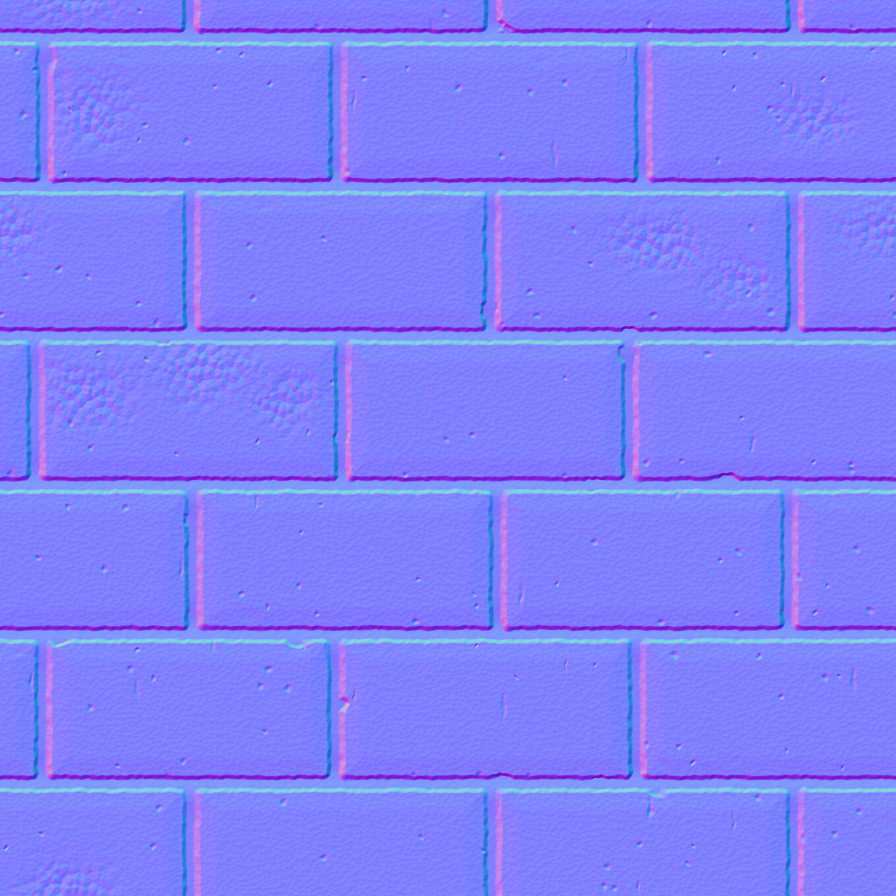
A Shadertoy shader for this texture map:

```glsl
const vec2 GRID = vec2(3.0, 6.0);      // bricks across, courses up
const float JOINT = 0.0145;            // mortar width
const float TAU = 6.2831853;

vec3 hash3(vec2 cell, float seed) {
    vec3 q = fract((cell.xyx + seed) * vec3(0.1031, 0.1030, 0.0973));
    q += dot(q, q.yxz + 33.33);
    return fract((q.xxy + q.yzz) * q.zyx);
}

// Distance to the nearest scattered point, wrapping at the canvas edges
float cellular(vec2 uv, vec2 repeats, float seed) {
    vec2 p = uv * repeats, base = floor(p);
    float nearest = 2.0;
    for (int j = -1; j <= 1; j++)
    for (int i = -1; i <= 1; i++) {
        vec2 cell = base + vec2(i, j);
        vec2 point = cell + hash3(mod(cell, repeats), seed).xy;
        nearest = min(nearest, length(p - point));
    }
    return nearest;
}

// Sparse soft spots, 1 at their centres; density is the share of filled cells
float spots(vec2 uv, vec2 repeats, float density, float radius, float seed) {
    vec2 p = uv * repeats, base = floor(p);
    float strength = 0.0;
    for (int j = -1; j <= 1; j++)
    for (int i = -1; i <= 1; i++) {
        vec2 cell = base + vec2(i, j);
        vec3 h = hash3(mod(cell, repeats), seed);
        float size = radius * (0.5 + 0.5 * h.z / density);
        float spot = 1.0 - smoothstep(0.0, size, length(p - cell - h.xy));
        strength = max(strength, spot * step(h.z, density));
    }
    return strength;
}

// Layered sines with whole frequencies
vec2 waves(vec2 uv) {
    vec2 a = TAU * uv;
    return sin(a.yx * vec2(13.0, 11.0) + a * 7.0)
         + 0.6 * sin(a.yx * vec2(41.0, 37.0) - a * 23.0 + 1.7)
         + 0.4 * sin(a.yx * vec2(83.0, 97.0) + a * 59.0 + 4.1);
}

float jointShift(float column, float row, float amount) {
    return amount * (hash3(vec2(mod(column, GRID.x), row), 5.0).x - 0.5);
}

// Position relative to the centre of the brick, in canvas units
vec2 brickLocal(vec2 uv, float amount) {
    float y = uv.y * GRID.y + 0.25;
    float row = mod(floor(y), GRID.y);
    float x = uv.x * GRID.x - mix(0.65, 0.13, mod(row, 2.0));
    float column = floor(x);
    x += mix(jointShift(column, row, amount),
             jointShift(column + 1.0, row, amount), x - column);
    return (fract(vec2(x, y)) - 0.5) / GRID;
}

float roundedBox(vec2 p, vec2 halfSize, float radius) {
    vec2 q = abs(p) - halfSize + radius;
    return length(max(q, 0.0)) + min(max(q.x, q.y), 0.0) - radius;
}

float wallHeight(vec2 uv) {
    vec2 wobble = waves(uv);
    vec2 local = brickLocal(uv + 0.0004 * wobble, 0.05);
    vec2 halfSize = 0.5 / GRID - 0.5 * JOINT;
    float rough = cellular(uv, vec2(100.0, 80.0), 11.0);

    // Chipped brick outline, softer on the left flank
    float inside = -roundedBox(local, halfSize, 0.005);
    inside += 0.0016 * (rough - 0.5);
    inside -= 0.007 * spots(uv + 0.002 * wobble, vec2(20.0, 30.0), 0.09, 0.4, 23.0);
    float leftFlank = 1.0 - smoothstep(0.0, 0.012, local.x + halfSize.x);
    float bevel = mix(0.0028, 0.0046, leftFlank);
    float brick = smoothstep(-bevel, bevel, inside);
    float height = 0.0045 * brick + 0.0012 * smoothstep(0.0, 0.025, inside);

    // Mortar slanting upward toward the course below
    float fromJoint = local.y * GRID.y - 0.5 * sign(local.y);
    height -= (1.0 - brick) * 0.2 * fromJoint / GRID.y * exp(-60.0 * fromJoint * fromJoint);

    // Pits, vertical scratches and rough patches
    vec2 warped = uv + 0.0012 * wobble;
    float pits = spots(warped, vec2(40.0), 0.11, 0.22, 31.0);
    float scratches = spots(warped, vec2(60.0, 12.0), 0.05, 0.24, 47.0);
    float patches = spots(uv + 0.006 * wobble, vec2(5.0, 7.0), 0.4, 0.55, 59.0);
    height -= brick * (0.0016 * pits + 0.0012 * scratches + 0.0024 * patches * rough);

    // Fine grain
    float grain = cellular(uv, vec2(170.0, 210.0), 71.0);
    return height + mix(0.0002, 0.00035, brick) * grain;
}

void mainImage(out vec4 fragColor, in vec2 fragCoord) {
    vec2 uv = fragCoord / iResolution.xy;
    vec2 e = vec2(0.0008, 0.0);
    vec2 slope = vec2(wallHeight(uv + e.xy) - wallHeight(uv - e.xy),
                      wallHeight(uv - e.yx) - wallHeight(uv + e.yx)) / (2.0 * e.x);
    vec3 normal = normalize(vec3(slope, 1.0));
    fragColor = vec4(0.5 + 0.5 * normal, 1.0);
}
```
